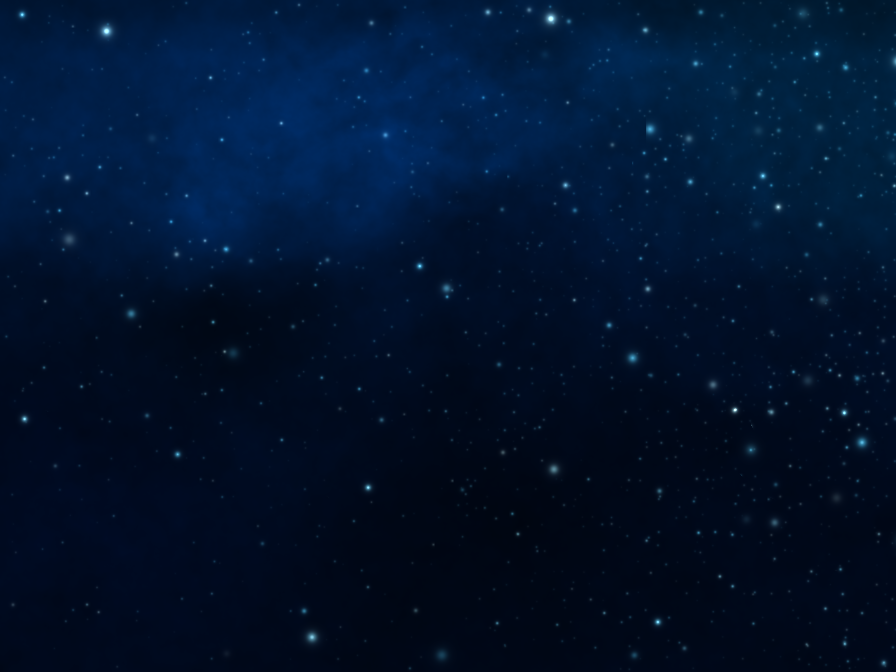
Reproduce this texture procedurally as a WebGL 1 fragment shader.

```glsl
precision highp float;
// Deep blue night sky: a soft nebula above, darkness below, scattered teal stars.

uniform vec2 u_resolution;

float hash(vec2 p) {
  vec3 q = fract(vec3(p.xyx) * 0.1031);
  q += dot(q, q.yzx + 33.33);
  return fract((q.x + q.y) * q.z);
}

float noise(vec2 p) {
  vec2 cell = floor(p), f = fract(p);
  f = f * f * (3.0 - 2.0 * f);
  float low = mix(hash(cell), hash(cell + vec2(1.0, 0.0)), f.x);
  float high = mix(hash(cell + vec2(0.0, 1.0)), hash(cell + vec2(1.0)), f.x);
  return mix(low, high, f.y);
}

// Layered noise, centred on zero
float fbm(vec2 p) {
  float sum = 0.0, weight = 0.5;
  for (int i = 0; i < 6; i++) {
    sum += weight * (noise(p) - 0.5);
    p = mat2(1.6, 1.2, -1.2, 1.6) * p + 7.3;
    weight *= 0.5;
  }
  return sum;
}

// Round soft patch, 1 at its centre
float patchGlow(vec2 p, vec2 centre, vec2 size) {
  vec2 d = (p - centre) / size;
  return exp(-dot(d, d));
}

// One star at most per grid cell; x of the result is light, y is warmth
vec2 starLayer(vec2 p, float cells, float share, float radius, float dimmest, float brightest) {
  vec2 cell = floor(p * cells);
  vec2 seed = cell + cells * 3.7;
  vec2 jitter = 0.2 + 0.6 * vec2(hash(seed + 11.0), hash(seed + 47.0));
  float present = step(hash(seed + 83.0), share);
  float size = hash(seed + 131.0);
  float r = radius * mix(0.75, 1.25, size);
  float d = length(p - (cell + jitter) / cells) / r;
  float profile = 0.8 * exp(-d * d) + 0.2 * exp(-d * d * 0.25);
  float light = present * profile * mix(dimmest, brightest, size * size);
  return vec2(light, light * hash(seed + 171.0));
}

vec3 nebula(vec2 uv, vec2 p) {
  float cloud = fbm(p * 2.6 + 4.0);
  float wisps = fbm(p * 9.0 + 2.0 * cloud);
  float height = uv.y + 0.42 * cloud + 0.07 * wisps;

  vec3 sky = mix(vec3(0.0, 0.032, 0.098), vec3(0.0, 0.058, 0.155), smoothstep(0.25, 0.62, height));
  vec3 upper = mix(vec3(0.0, 0.112, 0.265), vec3(0.0, 0.130, 0.245), smoothstep(0.45, 0.9, uv.x));
  sky = mix(sky, upper, smoothstep(0.55, 0.84, height));

  // Brighter cloud at the top centre and a wisp on the left
  float bright = patchGlow(uv, vec2(0.48, 0.84), vec2(0.22, 0.20));
  bright += 0.5 * patchGlow(uv, vec2(0.23, 0.70), vec2(0.06, 0.09));
  sky += vec3(0.0, 0.048, 0.105) * bright * clamp(0.85 + 1.5 * cloud + 2.2 * wisps, 0.0, 1.6);

  // Dark hollows, a bluer lower left and a dimmer top edge
  float hollow = patchGlow(uv, vec2(0.24, 0.49), vec2(0.11, 0.11));
  hollow += 0.6 * patchGlow(uv, vec2(0.55, 0.18), vec2(0.18, 0.20));
  sky *= 1.0 - 0.4 * min(hollow, 1.0);
  sky += vec3(0.0, 0.008, 0.03) * patchGlow(uv, vec2(0.12, 0.22), vec2(0.2, 0.2));
  sky *= 1.0 - 0.25 * smoothstep(0.9, 1.0, uv.y);

  float mottling = fbm(p * 45.0);
  return sky * (1.0 + 0.35 * wisps + 0.25 * mottling);
}

void main() {
  vec2 uv = gl_FragCoord.xy / u_resolution;
  vec2 p = gl_FragCoord.xy / u_resolution.y;

  // Stars crowd toward the right and thin out at the lower left
  float crowd = mix(0.5, 1.35, smoothstep(0.3, 0.95, uv.x));
  crowd *= mix(0.55, 1.1, smoothstep(0.1, 0.6, uv.y + 0.25 * uv.x));

  vec2 stars = starLayer(p, 8.0, 0.20 * crowd, 0.0052, 0.35, 1.0);
  stars += starLayer(p + 0.05, 9.0, 0.24 * crowd * crowd, 0.0060, 0.08, 0.35);
  stars += starLayer(p, 17.0, 0.22 * crowd, 0.0030, 0.25, 0.95);
  stars += starLayer(p, 37.0, 0.17 * crowd, 0.0017, 0.15, 0.70);
  stars += starLayer(p, 71.0, 0.20 * crowd, 0.0014, 0.04, 0.28);

  float warmth = stars.y / max(stars.x, 0.0001);
  vec3 tint = mix(vec3(0.30, 0.72, 0.82), vec3(0.72, 0.82, 0.76), warmth * warmth);
  vec3 colour = nebula(uv, p) + tint * stars.x;
  colour += vec3(0.25) * smoothstep(0.6, 1.0, stars.x);
  gl_FragColor = vec4(clamp(colour, 0.0, 1.0), 1.0);
}
```
